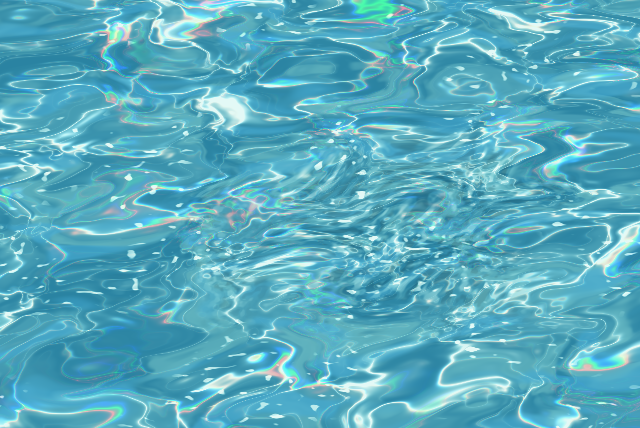
This texture is drawn by a WebGL 2 fragment shader. Its source:

```glsl
#version 300 es
precision highp float;

uniform vec2 u_resolution;
out vec4 fragColor;

vec2 hash2(vec2 p) {
    vec3 h = fract(p.xyx * vec3(0.1031, 0.1030, 0.0973));
    h += dot(h, h.yzx + 33.33);
    return fract((h.xx + h.yz) * h.zy);
}

float slope(vec2 cell, vec2 offset) {
    float a = 6.2832 * hash2(cell).x;
    return dot(vec2(cos(a), sin(a)), offset);
}

// Gradient noise centred on 0.5
float noise(vec2 p) {
    vec2 i = floor(p), f = p - i;
    vec2 u = f * f * f * (f * (f * 6.0 - 15.0) + 10.0);
    vec2 e = vec2(1.0, 0.0);
    float low = mix(slope(i, f), slope(i + e, f - e), u.x);
    float high = mix(slope(i + e.yx, f - e.yx), slope(i + 1.0, f - 1.0), u.x);
    return 0.5 + 0.8 * mix(low, high, u.y);
}

float fbm(vec2 p) {
    return 0.55 * noise(p) + 0.3 * noise(p * 2.1 + 5.3) + 0.15 * noise(p * 4.3 + 9.1);
}

// Gap between the nearest and second nearest cell centres
float cellEdge(vec2 p) {
    vec2 i = floor(p), f = p - i;
    float near = 9.0, next = 9.0;
    for (int y = -1; y <= 1; y++) {
        for (int x = -1; x <= 1; x++) {
            vec2 g = vec2(x, y);
            float d = length(g + hash2(i + g) - f);
            next = min(next, max(near, d));
            near = min(near, d);
        }
    }
    return next - near;
}

// Refracted light: a branching net crossed by thin looping strands
float caustic(vec2 q) {
    float power = smoothstep(0.25, 0.75, noise(q * 0.6 + 31.0));
    float edge = cellEdge(q * 0.85);
    float net = exp(-edge / mix(0.035, 0.11, power)) * mix(0.35, 1.1, power);
    float glow = 0.2 * power * exp(-edge / 0.3);

    float loopPower = smoothstep(0.35, 0.7, noise(q * 0.7 + 57.0));
    float loops = exp(-abs(noise(q * 0.75 + 12.0) - 0.53) / 0.02) * loopPower;
    float strands = exp(-abs(noise(q * 1.3 + 83.0) - 0.45) / 0.025) * (1.0 - power);
    return clamp(net + glow + 0.7 * loops + 0.3 * strands, 0.0, 1.0);
}

void main() {
    vec2 p = gl_FragCoord.xy / u_resolution.y;

    // Receding water plane, slightly sheared
    vec2 plane = vec2((p.x - 0.75) * (6.2 + 1.6 * p.y), 9.0 * p.y + 4.0 * p.y * p.y);
    plane.y -= 0.22 * plane.x * (1.3 - p.y);

    // Patches broken up by fine wind ripples
    float centre = exp(-dot(p - vec2(1.03, 0.48), (p - vec2(1.03, 0.48)) * vec2(9.0, 14.0)));
    float side = exp(-dot(p - vec2(0.5, 0.4), (p - vec2(0.5, 0.4)) * vec2(10.0, 22.0)));
    float ripple = smoothstep(0.25, 0.75, (centre + 0.6 * side) * (0.4 + 1.1 * noise(p * 6.0 + 3.0)));

    // Surface swell bends the light pattern
    vec2 bend = 1.9 * (vec2(noise(plane * 0.6), noise(plane * 0.6 + 17.0)) - 0.5);
    vec2 q = plane + bend;
    q.x += 1.5 * (noise(plane * vec2(0.6, 1.5) + 41.0) - 0.5);
    q += 0.55 * (vec2(noise(q * 1.9 + 7.0), noise(q * 1.9 + 23.0)) - 0.5);
    vec2 chop = plane * vec2(3.2, 5.0) + 2.0 * bend;
    q += (0.2 + 0.9 * ripple) * (vec2(noise(chop), noise(chop + 61.0)) - 0.5);

    // Water body and soft pale haze
    float tone = fbm(q * vec2(0.45, 0.6) + 19.0);
    vec3 color = mix(vec3(0.165, 0.515, 0.635), vec3(0.27, 0.61, 0.70),
                     smoothstep(0.38, 0.66, tone + 0.08 * (0.5 - p.y)));
    float haze = smoothstep(0.5, 0.72, fbm(q * 0.8 + 71.0) + 0.07 * ripple);
    color = mix(color, vec3(0.41, 0.73, 0.76), 0.7 * haze);

    // Blue sky caught on flat wave faces
    float sky = smoothstep(0.55, 0.72, noise(plane * vec2(0.55, 1.6) + bend + 47.0));
    color = mix(color, vec3(0.27, 0.67, 0.83), 0.6 * sky);

    // Colour channels drift apart where light disperses
    float spread = mix(0.012, 0.11, smoothstep(0.5, 0.75, noise(p * 5.0 + 29.0)));
    vec2 drift = spread * vec2(0.5, 1.0);
    vec3 light = vec3(caustic(q + drift), caustic(q), caustic(q - drift));
    light *= 1.0 - 0.35 * ripple;

    // Fine slanted ripple streaks and sparse glints
    vec2 streak = mat2(0.94, -0.34, 0.34, 0.94) * p * vec2(26.0, 62.0) + 2.5 * bend;
    float crest = noise(streak) + 0.35 * (noise(streak * 2.1 + 13.0) - 0.5);
    light += 0.5 * ripple * smoothstep(0.56, 0.82, crest);
    color *= 1.0 - 0.14 * ripple * smoothstep(0.48, 0.25, crest);
    float glint = smoothstep(0.74, 0.86, noise(p * vec2(32.0, 75.0) + bend));
    light += 0.8 * glint * smoothstep(0.48, 0.65, noise(p * 4.0 + 67.0));

    light = clamp(light, 0.0, 1.0);
    color = mix(color, vec3(0.58, 0.89, 0.90), light);
    color = mix(color, vec3(0.97, 1.0, 0.98), 0.8 * light * light * light);
    fragColor = vec4(color, 1.0);
}
```
